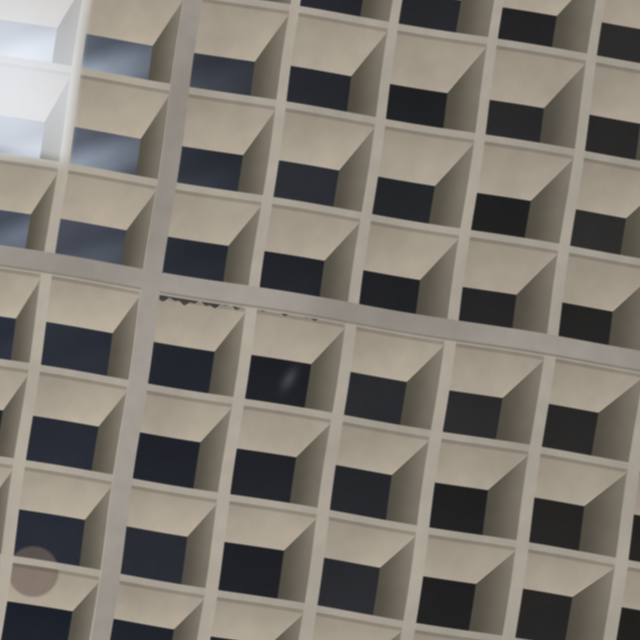
A Shadertoy shader for this pattern:

```glsl
// Tilted concrete sunscreen lattice seen from below: deep cells, dark windows, two thick beams.

const vec2 CROSSING = vec2(0.241, 0.436);   // where the thick beams meet, y down
const vec2 ACROSS = vec2(0.155, 0.0254);    // one cell sideways
const vec2 DOWN = vec2(-0.0215, 0.149);     // one cell downwards
const vec2 BEAM_GAP = vec2(-0.06, 0.11);    // extra spacing made by the beams

const vec3 CEILING = vec3(0.66, 0.62, 0.56);
const vec3 WALL_FRONT = vec3(0.50, 0.47, 0.42);
const vec3 WALL_BACK = vec3(0.34, 0.32, 0.28);
const vec3 FACE = vec3(0.67, 0.64, 0.59);
const vec3 BEAM = vec3(0.60, 0.575, 0.545);
const vec3 GLASS = vec3(0.14, 0.14, 0.145);
const vec3 SKY = vec3(0.79, 0.84, 0.91);

float cross2(vec2 a, vec2 b) { return a.x * b.y - a.y * b.x; }

float hash(vec2 p) { return fract(sin(dot(p, vec2(127.1, 311.7))) * 4375.85); }

// Coverage of the span [lo, hi] with soft ends
float band(float x, float lo, float hi, float soft) {
    return smoothstep(lo - soft, lo + soft, x) * (1.0 - smoothstep(hi - soft, hi + soft, x));
}

// Uneven staining from layered sines, about -1 to 1
float stain(vec2 p) {
    float sum = 0.0, amp = 0.5;
    for (int i = 0; i < 4; i++) {
        p = mat2(0.8, 0.6, -0.6, 0.8) * p * 1.8 + 1.7;
        sum += amp * sin(p.x + 1.3 * sin(p.y)) * cos(p.y);
        amp *= 0.6;
    }
    return sum;
}

// Canvas position to lattice position
vec2 toLattice(vec2 p) {
    vec2 q = p - CROSSING;
    return vec2(cross2(q, DOWN), cross2(ACROSS, q)) / cross2(ACROSS, DOWN);
}

// Window with a dim gradient and slanted reflections of daylight
vec3 windowColor(vec2 cell, vec2 id, float glow) {
    float streak = band(fract(cell.y + 0.55 * cell.x + 0.3 * hash(id)), 0.2, 0.6, 0.15);
    vec3 col = GLASS * (0.75 + 0.4 * hash(id + 3.0) + 0.2 * cell.y);
    col += vec3(-0.01, 0.0, 0.02) * (1.0 - 0.35 * id.x);
    return mix(col, SKY, glow * (0.45 + 0.55 * streak));
}

// Recess interior: ceiling above, right wall, window at the lower left
vec3 recess(vec2 cell, vec2 id, float glow, float soft) {
    float jitter = 0.03 * (hash(id + 9.0) - 0.5);
    vec2 corner = vec2(0.69 - 0.032 * id.x, 0.52 - 0.027 * id.y + jitter);
    float depth = clamp((cell.y - 0.04) / (corner.y - 0.04), 0.0, 1.0);
    float wallEdge = mix(0.97, corner.x, depth);

    vec3 ceiling = CEILING * mix(0.95, 1.07, depth) * mix(0.94, 1.03, cell.x);
    float toFront = smoothstep(corner.x, 0.98, cell.x);
    vec3 wall = mix(WALL_BACK, WALL_FRONT, toFront) * (1.06 - 0.12 * cell.y);

    vec3 col = mix(ceiling, windowColor(cell, id, glow),
                   smoothstep(-soft, soft, cell.y - corner.y));
    return mix(col, wall, smoothstep(-soft, soft, cell.x - wallEdge));
}

// Ragged gap under the thick beam, widest in the first column
float crack(vec2 cell, vec2 id, float soft) {
    float ragged = 0.02 * sin(cell.x * 23.0) + 0.012 * sin(cell.x * 61.0);
    float width = id.x < 0.5 ? 0.085 - 0.05 * cell.x : 0.025;
    float damaged = step(abs(id.x - 0.5), 0.6) * step(abs(id.y), 0.1);
    float shade = band(cell.y, -0.02, width + ragged, soft);
    return damaged * shade * band(cell.x, 0.05, id.x < 0.5 ? 0.88 : 0.7, 0.05);
}

void mainImage(out vec4 fragColor, in vec2 fragCoord) {
    vec2 p = fragCoord / iResolution.y;
    p.y = 1.0 - p.y;
    float soft = max(0.016, 6.0 / iResolution.y);

    // Lattice and repeated cells
    vec2 lattice = toLattice(p);
    lattice += 0.008 * vec2(sin(p.y * 19.0), sin(p.x * 17.0));
    vec2 grid = lattice - BEAM_GAP * vec2(step(lattice.x, 0.0), step(0.0, lattice.y));
    vec2 id = floor(grid);
    vec2 cell = grid - id;
    vec2 toLine = abs(cell - step(0.5, cell));

    // Daylight at the upper left
    vec2 fromLight = (p - vec2(0.0, 0.13)) * vec2(4.2, 3.7);
    float glow = exp(-dot(fromLight, fromLight));

    vec3 col = recess(cell, id, glow, soft);
    col = mix(col, GLASS * 1.5, 0.8 * crack(cell, id, soft));

    // Pale round reflection and a faint loose scrap
    float disc = 1.0 - smoothstep(0.036, 0.043, length(p - vec2(0.052, 0.893)));
    col = mix(col, vec3(0.43, 0.38, 0.34), 0.65 * disc);
    vec2 scrap = (p - vec2(0.452, 0.592)) * mat2(0.87, 0.5, -0.5, 0.87);
    col += 0.14 * exp(-dot(scrap * vec2(110.0, 50.0), scrap * vec2(110.0, 50.0)));

    // Thin rails and fins, with a contact shadow below each rail
    float finWidth = 0.048 + 0.018 * p.y;
    col *= 1.0 - 0.13 * band(cell.y, 0.03, 0.075, soft);
    col = mix(col, FACE * 0.97, 1.0 - smoothstep(0.036 - soft, 0.036 + soft, toLine.y));
    col = mix(col, FACE, 1.0 - smoothstep(finWidth - soft, finWidth + soft, toLine.x));

    // Thick beams
    col *= 1.0 - 0.2 * band(lattice.y, 0.09, 0.13, soft);
    float beam = max(band(lattice.x, -0.11, 0.08, soft), band(lattice.y, -0.09, 0.105, soft));
    col = mix(col, BEAM * (1.0 + 0.05 * sin(lattice.x * 2.0 + lattice.y)), beam);

    // Staining, overexposure and falloff
    col *= 1.0 + 0.05 * stain(p * 9.0) + 0.02 * stain(p * 45.0);
    float flare = glow * smoothstep(-0.9, -1.05, grid.x) * smoothstep(-0.9, -1.15, grid.y);
    col = mix(col, vec3(0.93, 0.95, 0.98), 0.8 * flare);
    col *= 1.02 - 0.07 * p.x;
    fragColor = vec4(clamp(col, 0.0, 1.0), 1.0);
}
```
